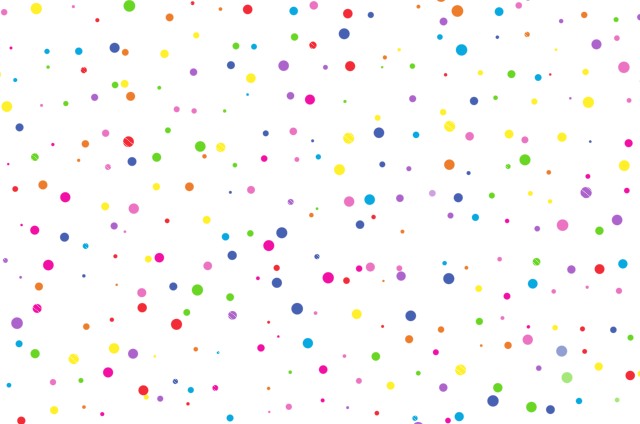
This pattern is drawn by a Shadertoy shader. Its source:

```glsl
// Scattered confetti dots in nine bright colours on a white ground.

const float ROWS = 14.0;          // grid cells over the canvas height
const float JITTER = 0.8;         // wander of each dot, in cells
const float MIN_RADIUS = 0.0026;  // radii in canvas heights
const float MAX_RADIUS = 0.0138;
const vec3 PAPER = vec3(1.0);

const vec3 CONFETTI[9] = vec3[9](
    vec3(0.95, 0.17, 0.21),  // red
    vec3(0.93, 0.49, 0.17),  // orange
    vec3(1.00, 0.94, 0.16),  // yellow
    vec3(0.41, 0.84, 0.14),  // green
    vec3(0.03, 0.66, 0.88),  // cyan
    vec3(0.28, 0.38, 0.70),  // blue
    vec3(0.68, 0.39, 0.80),  // purple
    vec3(0.95, 0.06, 0.64),  // magenta
    vec3(0.92, 0.45, 0.76)   // pink
);

float hash(vec2 p, float seed) {
    return fract(sin(dot(p, vec2(127.1, 311.7)) + seed * 74.7) * 43758.5453);
}

vec2 hash2(vec2 p, float seed) {
    return vec2(hash(p, seed), hash(p, seed + 1.0));
}

// Soft coverage of a disc: 1 inside, 0 outside
float discMask(vec2 offset, float radius, float blur) {
    return 1.0 - smoothstep(-blur, blur, length(offset) - radius);
}

// Thin diagonal scratches, spaced relative to the disc radius
float scratchMask(vec2 offset, float radius, float phase) {
    float across = dot(offset, vec2(0.643, 0.766)) / radius;
    float stripe = abs(fract(across * 1.1 + phase) - 0.5);
    return 1.0 - smoothstep(0.04, 0.13, stripe);
}

vec3 dotColor(vec2 cell, vec2 offset, float radius) {
    vec3 color = CONFETTI[int(min(hash(cell, 4.0) * 9.0, 8.0))];
    float scratched = step(0.88, hash(cell, 5.0));
    float faded = step(0.97, hash(cell, 6.0));
    float scratch = scratched * scratchMask(offset, radius, hash(cell, 7.0));
    return mix(color, PAPER, max(0.45 * scratch, 0.4 * faded));
}

// Paints the dot owned by one grid cell over the given colour
vec3 paintDot(vec3 under, vec2 point, vec2 cell, float blur) {
    vec2 center = (cell + 0.5 + JITTER * (hash2(cell, 1.0) - 0.5)) / ROWS;
    float radius = mix(MIN_RADIUS, MAX_RADIUS, hash(cell, 3.0));
    vec2 offset = point - center;
    float mask = discMask(offset, radius, blur);
    return mix(under, dotColor(cell, offset, radius), mask);
}

void mainImage(out vec4 fragColor, in vec2 fragCoord) {
    vec2 point = fragCoord / iResolution.y;
    float blur = 0.8 / iResolution.y;
    vec2 home = floor(point * ROWS);

    // Dots may cross cell borders, so visit the neighbours too
    vec3 color = PAPER;
    for (int y = -1; y <= 1; y++) {
        for (int x = -1; x <= 1; x++) {
            color = paintDot(color, point, home + vec2(x, y), blur);
        }
    }
    fragColor = vec4(color, 1.0);
}
```
